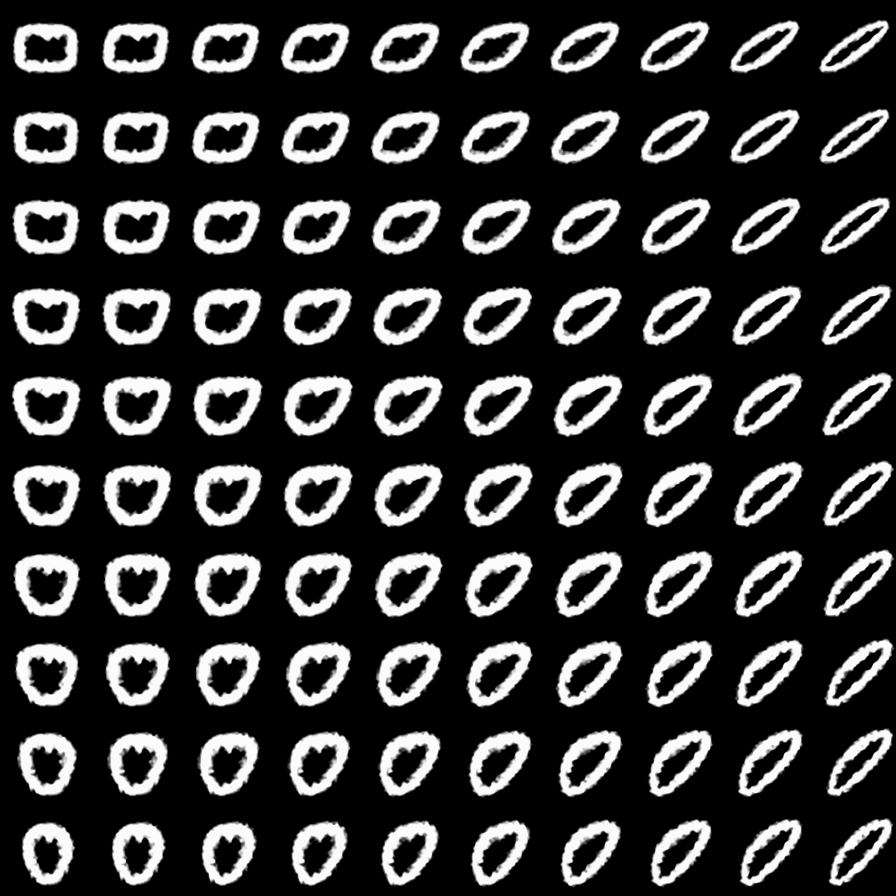
A WebGL 1 fragment shader for this pattern:

```glsl
precision highp float;

// A ten by ten sheet of soft white rings on black. Each ring is a skewed,
// tapered superellipse whose parameters drift with its column and row,
// with teeth hanging inside the top edge and a noisy, ragged outline.

uniform vec2 u_resolution;

const float GRID = 10.0;
const float GRAIN = 27.0;   // noise cells across one tile

float hash(vec2 p) {
  return fract(sin(dot(p, vec2(127.1, 311.7))) * 43758.5453);
}

float noise(vec2 p) {
  vec2 i = floor(p);
  vec2 f = fract(p);
  f = f * f * (3.0 - 2.0 * f);
  float low = mix(hash(i), hash(i + vec2(1.0, 0.0)), f.x);
  float high = mix(hash(i + vec2(0.0, 1.0)), hash(i + vec2(1.0, 1.0)), f.x);
  return mix(low, high, f.y);
}

// Gauge that equals 1 on the outline; morph is (column, row) from 0 to 1.
float ringGauge(vec2 p, vec2 morph) {
  float u = morph.x;
  float v = morph.y;
  vec2 extent = vec2(0.352 - 0.075 * pow(v, 4.0) * (1.0 - 0.55 * u),
                     0.265 + 0.08 * smoothstep(-0.1, 0.75, v));
  float skew = u * mix(0.8, 0.74, v);
  float taper = 0.24 * smoothstep(0.0, 0.5, v);
  float power = 2.1 + 1.7 * (1.0 - u) * (1.0 - u) * (1.0 - v);

  vec2 q = p / extent;
  vec2 w = vec2((q.x - skew * q.y) / sqrt(1.0 - skew * skew), q.y);
  w.x /= max(1.0 + taper * w.y, 0.3);
  w = abs(w) + 0.0001;
  float gauge = pow(pow(w.x, power) + pow(w.y, power), 1.0 / power);

  // Pull the upper right end out into a point.
  float toTip = max(dot(q, vec2(0.7071)) / (length(q) + 0.0001), 0.0);
  return gauge * (1.0 - 0.12 * sqrt(u) * pow(toTip, 12.0));
}

// Approximate signed distance from the gauge and its gradient.
float ringDistance(vec2 p, vec2 morph) {
  vec2 e = vec2(0.004, 0.0);
  vec2 slope = vec2(
    ringGauge(p + e.xy, morph) - ringGauge(p - e.xy, morph),
    ringGauge(p + e.yx, morph) - ringGauge(p - e.yx, morph)) / (2.0 * e.x);
  return (ringGauge(p, morph) - 1.0) / max(length(slope), 0.5);
}

float bump(float x, float width) {
  return exp(-x * x / (width * width));
}

// Stroke thickness, with two teeth along the upper inside edge.
float strokeWidth(vec2 p, vec2 morph) {
  float u = morph.x;
  float v = morph.y;
  float width = mix(0.122, 0.085, u * u) + 0.018 * sin(3.14159 * v);
  float shift = 0.1 * u;
  float teeth = 0.065 * bump(p.x - 0.01 - shift, 0.05)
              + mix(0.06, 0.035, v) * bump(p.x - 0.13 - shift, 0.05);
  float upper = smoothstep(0.0, 0.08, p.y);
  return width + upper * (teeth * (1.0 - 0.55 * u) + 0.012 * v);
}

float ring(vec2 p, vec2 morph, float pixel) {
  float grain = noise(p * GRAIN + 40.0) - 0.5;
  float innerGrain = noise(p * GRAIN * 0.8 + 90.0 + morph * 1.5) - 0.5;
  float d = ringDistance(p, morph) + grain * mix(0.02, 0.036, morph.y);
  float soft = max(0.02, pixel);
  float inside = 1.0 - smoothstep(-soft, soft, d);
  float depth = d + strokeWidth(p, morph) + innerGrain * 0.045;
  return inside * smoothstep(-soft * 1.5, soft * 1.3, depth);
}

void main() {
  vec2 sheet = gl_FragCoord.xy / u_resolution * GRID;
  vec2 tile = floor(sheet);
  vec2 morph = vec2(tile.x, GRID - 1.0 - tile.y) / (GRID - 1.0);

  // Rings sit a little low in the tile and drift right toward the bottom.
  float drift = morph.y * morph.y * (0.02 + 0.026 * morph.x);
  vec2 p = fract(sheet) - 0.5 - vec2(0.012 + drift, -0.037);

  float pixel = GRID / min(u_resolution.x, u_resolution.y);
  gl_FragColor = vec4(vec3(0.985 * ring(p, morph, pixel)), 1.0);
}
```
